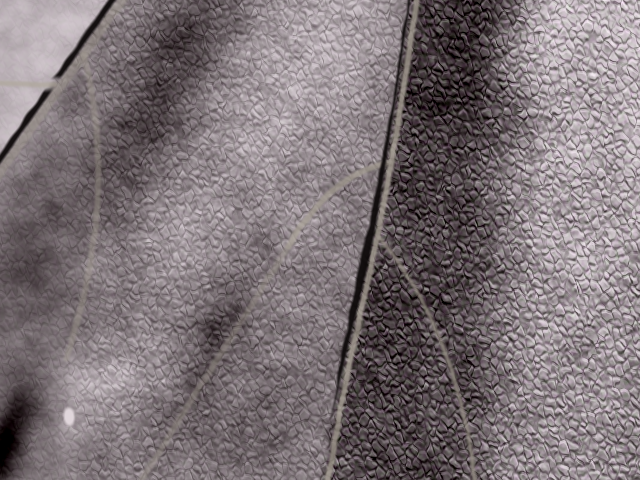
Write a WebGL 2 fragment shader that draws this texture.

```glsl
#version 300 es
precision highp float;
// Grey leathery leaf: wrinkled skin, a slanted midrib with a dark crevice, and thin pale side veins.

#define PEBBLE_SCALE 58.0
#define PEBBLE_WARP 0.75
#define RELIEF_LEFT 0.13
#define RELIEF_RIGHT 0.25
#define LIGHT_STEP vec2(0.22, 0.26)
#define SLANT 0.42
#define GRAIN 0.09
#define VEIN_COLOR vec3(0.63, 0.60, 0.56)
#define CREVICE_COLOR vec3(0.05, 0.035, 0.035)
#define FLECK_COLOR vec3(0.88, 0.84, 0.86)

uniform vec2 u_resolution;
out vec4 fragColor;

vec2 hash2(vec2 p) {
    p = vec2(dot(p, vec2(127.1, 311.7)), dot(p, vec2(269.5, 183.3)));
    return fract(sin(p) * 43758.5);
}

float gradientNoise(vec2 p) {
    vec2 i = floor(p), f = fract(p), u = f * f * (3.0 - 2.0 * f), e = vec2(1.0, 0.0);
    float a = dot(hash2(i) * 2.0 - 1.0, f);
    float b = dot(hash2(i + e) * 2.0 - 1.0, f - e);
    float c = dot(hash2(i + e.yx) * 2.0 - 1.0, f - e.yx);
    float d = dot(hash2(i + 1.0) * 2.0 - 1.0, f - 1.0);
    return mix(mix(a, b, u.x), mix(c, d, u.x), u.y);
}

// Height of the skin: soft irregular cells, grooves that come and go, finer wrinkles
float skinHeight(vec2 p) {
    float swell = gradientNoise(p * 0.8 + 11.0), wrinkle = gradientNoise(p * 1.7 + 5.0);
    p += PEBBLE_WARP * vec2(gradientNoise(p * 1.2), gradientNoise(p * 1.2 + 37.0));
    vec2 cell = floor(p);
    float nearest = 9.0, second = 9.0;
    for (int k = 0; k < 9; k++) {
        vec2 id = cell + vec2(k % 3 - 1, k / 3 - 1);
        float d = length(id + hash2(id) - p);
        second = min(second, max(nearest, d));
        nearest = min(nearest, d);
    }
    float groove = 1.0 - smoothstep(0.0, 0.42, second - nearest);
    return 1.0 - groove * clamp(0.75 + 1.1 * swell, 0.2, 1.1) + 0.7 * swell + 0.55 * wrinkle;
}

// Soft slanted patch of light or shade
float shadeAt(vec2 p, float x, float y, float width, float height) {
    vec2 d = p - vec2(x, y);
    d = vec2(d.x - SLANT * d.y, d.y) / vec2(width, height);
    return exp(-dot(d, d));
}

float curveDistance(vec2 p, vec2 a, vec2 b, vec2 c) {
    float best = 9.0;
    vec2 from = a;
    for (int i = 1; i <= 12; i++) {
        float t = float(i) / 12.0;
        vec2 to = mix(mix(a, b, t), mix(b, c, t), t), s = to - from, r = p - from;
        best = min(best, length(r - s * clamp(dot(r, s) / dot(s, s), 0.0, 1.0)));
        from = to;
    }
    return best;
}

float stroke(float d, float halfWidth) {
    float soft = 0.0025 + 0.7 / u_resolution.y;
    return 1.0 - smoothstep(halfWidth - soft, halfWidth + soft, abs(d));
}

void main() {
    vec2 p = gl_FragCoord.xy / u_resolution.y;
    float wobble = gradientNoise(p * 24.0);
    vec2 v = p + 0.004 * vec2(wobble, gradientNoise(p * 20.0 + 9.0));

    // Signed distances: midrib and the fold in the upper left corner
    float rib = v.x - (0.672 + 0.184 * v.y + 0.006 * sin(6.0 * v.y - 2.2));
    float fold = (1.41 * v.x - v.y + 0.67) / 1.73;
    float right = smoothstep(-0.004, 0.012, rib);
    float corner = 1.0 - smoothstep(-0.008, 0.006, fold);

    // Thin side veins
    float upper = curveDistance(v, vec2(0.807, 0.661), vec2(0.68, 0.63), vec2(0.60, 0.485));
    float lower = curveDistance(v, vec2(0.60, 0.485), vec2(0.47, 0.28), vec2(0.295, 0.0));
    float outer = curveDistance(v, vec2(0.79, 0.505), vec2(0.95, 0.32), vec2(0.99, 0.0));
    float inner = curveDistance(v, vec2(0.174, 0.887), vec2(0.25, 0.60), vec2(0.139, 0.253));
    float small = curveDistance(v, vec2(-0.02, 0.828), vec2(0.06, 0.822), vec2(0.115, 0.824));
    float veins = max(0.8 * stroke(upper, 0.006), 0.45 * stroke(lower, 0.006));
    veins = max(veins, max(0.75 * stroke(outer, 0.004), 0.5 * stroke(inner, 0.006)));
    veins = max(veins, 0.8 * stroke(small, 0.005));

    // Broad light and shade on both halves
    float left = 0.49 + 0.22 * shadeAt(p, 0.66, 0.88, 0.14, 0.28) + 0.06 * shadeAt(p, 0.40, 0.55, 0.10, 0.15)
        + 0.16 * shadeAt(p, 0.21, 0.20, 0.07, 0.13) - 0.19 * shadeAt(p, 0.30, 0.74, 0.08, 0.20)
        - 0.17 * shadeAt(p, 0.40, 0.94, 0.08, 0.12) - 0.15 * shadeAt(p, 0.05, 0.45, 0.10, 0.20)
        - 0.20 * shadeAt(p, 0.43, 0.25, 0.05, 0.18) - 0.07 * shadeAt(p, 0.58, 0.15, 0.12, 0.15)
        - 0.52 * shadeAt(p, 0.00, 0.06, 0.045, 0.13);
    float ramp = smoothstep(-0.11, 0.12, rib - 0.33 + 0.09 * p.y + 0.10 * gradientNoise(p * 4.0));
    float rightShade = mix(0.27, mix(0.53, 0.73, p.y), ramp) - 0.12 * shadeAt(p, 1.0, 0.94, 0.10, 0.20);
    float lum = mix(mix(left, rightShade, right), 0.70, corner);
    lum += 0.11 * gradientNoise(p * 7.0) + 0.11 * gradientNoise(p * 17.0) + 0.08 * gradientNoise(p * 33.0);

    // Wrinkled relief stretched along the rib, calmer near the left edge and on veins
    vec2 q = mat2(0.95, -0.42, 0.55, 0.73) * p * PEBBLE_SCALE;
    float h = skinHeight(q), relief = 0.75 * (h - skinHeight(q + LIGHT_STEP)) + 0.6 * (h - 0.72);
    float calm = mix(0.4, 1.0, smoothstep(0.08, 0.30, p.x)) * (1.0 - 0.7 * corner) * (1.0 - 0.6 * veins);
    lum += mix(RELIEF_LEFT, RELIEF_RIGHT, right) * calm * relief * (0.8 + 0.4 * lum);
    lum += GRAIN * calm * (gradientNoise(p * 130.0) + gradientNoise(p * 80.0));
    lum -= 0.5 * max(lum - 0.76, 0.0);
    vec3 color = lum + vec3(0.023, -0.015, -0.008 + 0.02 * lum);
    color += gradientNoise(p * 100.0 + 50.0) * mix(0.02, 0.06, right) * vec3(0.6, -0.7, 0.8);

    // Pale ridges beside the dark crevices
    color = mix(color, VEIN_COLOR + 0.3 * (lum - 0.5), veins);
    color = mix(color, VEIN_COLOR + 0.15 * wobble, 0.85 * stroke(rib - 0.016, 0.006));
    color = mix(color, VEIN_COLOR, 0.5 * stroke(fold - 0.017, 0.009));
    float bulge = (p.y - 0.46) / 0.17, gap = 0.003 + 0.006 * exp(-bulge * bulge) + 0.004 * wobble;
    float crevice = stroke(rib, gap) * smoothstep(0.06, 0.24, p.y);
    float foldGap = smoothstep(0.006, 0.02, abs(p.y - 0.825));
    crevice = max(crevice, stroke(fold, 0.006 + 0.004 * wobble) * foldGap);
    color = mix(color, CREVICE_COLOR, 0.95 * crevice);

    // Bright fleck
    color = mix(color, FLECK_COLOR, stroke(length((v - vec2(0.144, 0.132)) * vec2(1.0, 0.6)), 0.011));
    fragColor = vec4(clamp(color, 0.0, 1.0), 1.0);
}
```
